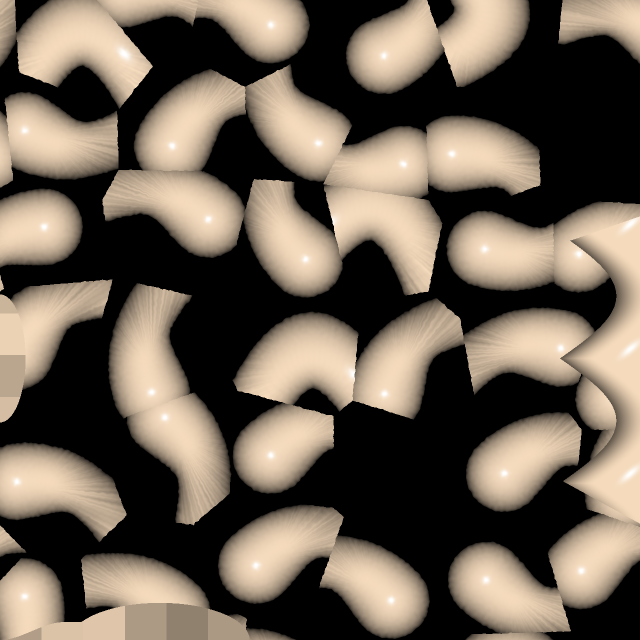
Reproduce this pattern procedurally as a Shadertoy shader.

```glsl
// Glossy sand-coloured limbs and bulbs on black, cut off along irregular cell seams.

const vec3  SAND        = vec3(0.96, 0.855, 0.735);
const float CELL        = 0.176;   // mean spacing of the limbs
const float JITTER      = 0.62;    // scatter of cell centres
const float HEAD_RADIUS = 0.060;
const float TAIL_RADIUS = 0.032;
const float ARCH_RADIUS = 0.046;
const float ARCH_SHARE  = 0.27;
const float EMPTY_SHARE = 0.05;
const float OUTER_SCALE = 0.62;    // below 1 widens the convex side
const float SEAM_ROUGH  = 0.0022;
const float SPOT_SIZE   = 0.0055;
const int   CURVE_STEPS = 24;
const float PI          = 3.14159265;

vec2 hash2(vec2 p) {
    p = vec2(dot(p, vec2(127.1, 311.7)), dot(p, vec2(269.5, 183.3)));
    return fract(sin(p) * 43758.55);
}

float gradientNoise(vec2 p) {
    vec2 i = floor(p), f = fract(p);
    vec2 w = f * f * f * (f * (f * 6.0 - 15.0) + 10.0);
    vec2 e = vec2(0.0, 1.0);
    float a = dot(hash2(i) * 2.0 - 1.0, f);
    float b = dot(hash2(i + e.yx) * 2.0 - 1.0, f - e.yx);
    float c = dot(hash2(i + e) * 2.0 - 1.0, f - e);
    float d = dot(hash2(i + 1.0) * 2.0 - 1.0, f - 1.0);
    return mix(mix(a, b, w.x), mix(c, d, w.x), w.y);
}

mat2 rotation(float a) {
    return mat2(cos(a), sin(a), -sin(a), cos(a));
}

// Nearest cell: xy = offset from its centre, zw = its index
vec4 nearestCell(vec2 p) {
    vec2 rough = vec2(gradientNoise(p * 140.0), gradientNoise(p * 140.0 + 37.0));
    vec2 g = (p + SEAM_ROUGH * rough) / CELL;
    vec2 base = floor(g);
    float best = 9.0;
    vec4 found = vec4(0.0);
    for (int y = -1; y <= 1; y++)
    for (int x = -1; x <= 1; x++) {
        vec2 id = base + vec2(x, y);
        vec2 offset = g - id - 0.5 - JITTER * (hash2(id) - 0.5);
        float d = dot(offset, offset);
        if (d < best) { best = d; found = vec4(offset * CELL, id); }
    }
    return found;
}

// Bent limb: a bulb with a tail, or an even arch. x = light, y = highlight
vec2 limb(vec2 p, vec2 id) {
    vec2 kind = hash2(id + 51.3), turn = hash2(id + 17.9);
    if (kind.y < EMPTY_SHARE) return vec2(0.0);
    bool arch = kind.x < ARCH_SHARE;
    float s = turn.x * 2.0 - 1.0;
    vec2 q = rotation(PI * s * abs(s)) * p;
    q.x *= turn.y < 0.5 ? -1.0 : 1.0;

    vec2 a = arch ? vec2(-0.10, -0.08) : vec2(-0.032, -0.014);
    vec2 b = arch ? vec2(0.0, 0.11)    : vec2(0.03, 0.05);
    vec2 c = arch ? vec2(0.10, -0.08)  : vec2(0.13, 0.02);
    float u = 9.0;
    for (int i = 0; i <= CURVE_STEPS; i++) {
        float t = float(i) / float(CURVE_STEPS);
        float taper = smoothstep(0.0, 0.7, t);
        float radius = arch ? ARCH_RADIUS : mix(HEAD_RADIUS, TAIL_RADIUS, taper);
        vec2 d = q - mix(mix(a, b, t), mix(b, c, t), t);
        if (d.y > 0.0) d.y *= mix(1.0, OUTER_SCALE, arch ? 1.0 : taper);
        u = min(u, length(d) / radius);
    }
    if (u >= 1.0) return vec2(0.0);

    // Round profile, dimmer towards the tail, with fine fan streaks there
    float light = pow(1.0 - u * u, 0.46);
    float reach = length(q - (arch ? vec2(0.0) : a));
    float far = smoothstep(0.05, 0.14, reach);
    float streak = gradientNoise(vec2(atan(q.y, q.x) * 28.0, id.x + 0.5));
    light *= 1.0 - far * ((arch ? 0.05 : 0.2) + 0.16 * streak);
    vec2 h = arch ? rotation(0.8) * (q - vec2(0.066, -0.012)) * vec2(1.0, 0.8) : q - a;
    if (arch) h.x *= 0.45;
    float r = length(h);
    return vec2(light, exp(-r * r / (SPOT_SIZE * SPOT_SIZE)) + 0.1 * exp(-r / 0.018));
}

// Scalloped bank along the right side
vec2 bank(vec2 p) {
    float wave = abs(sin(PI * (p.y - 0.245) / 0.195));
    float inside = p.x - 0.875 - 0.088 * wave;
    float low = p.y - 0.245 + 0.55 * (p.x - 0.885);
    float high = 0.62 + 0.35 * (p.x - 0.88) - p.y;
    if (min(inside, min(low, high)) < 0.0) return vec2(0.0);
    float light = 0.25 + 0.75 * sqrt(smoothstep(-0.006, 0.055, inside));
    vec2 h = vec2(p.x - 0.985, mod(p.y - 0.26 + 0.0975, 0.195) - 0.0975);
    h = rotation(-0.7) * h * vec2(1.0, 1.0);
    return vec2(light, exp(-dot(h, h * vec2(0.1, 1.0)) / (SPOT_SIZE * SPOT_SIZE)));
}

// Flat banded mounds on the lower and left borders
float borderBand(vec2 p) {
    float bottom = 0.058 * sqrt(max(0.0, 1.0 - pow((p.x - 0.25) / 0.14, 2.0)));
    bottom = max(bottom, 0.028 * smoothstep(0.0, 0.1, p.x) * step(p.x, 0.2));
    float side = 0.04 * sqrt(max(0.0, 1.0 - pow((p.y - 0.44) / 0.1, 2.0)));
    float along = p.y < bottom ? p.x : p.y + 3.0;
    float tone = 0.58 + 0.4 * hash2(vec2(floor(along / 0.065), 4.0)).x;
    return p.y < bottom || p.x < side ? tone : 0.0;
}

vec3 scene(vec2 p) {
    vec4 cell = nearestCell(p);
    vec2 shade = limb(cell.xy, cell.zw);
    vec2 right = bank(p);
    if (right.x > 0.0) shade = right;
    float band = borderBand(p);
    if (band > 0.0) shade = vec2(band, 0.0);
    return mix(SAND * shade.x, vec3(1.0), clamp(shade.y, 0.0, 1.0) * step(0.01, shade.x));
}

void mainImage(out vec4 fragColor, in vec2 fragCoord) {
    // Four samples per pixel smooth all edges
    vec3 sum = vec3(0.0);
    for (int i = 0; i < 4; i++) {
        vec2 shift = vec2(i % 2, i / 2) * 0.5 - 0.25;
        sum += scene((fragCoord + shift) / iResolution.y);
    }
    fragColor = vec4(sum * 0.25, 1.0);
}
```
